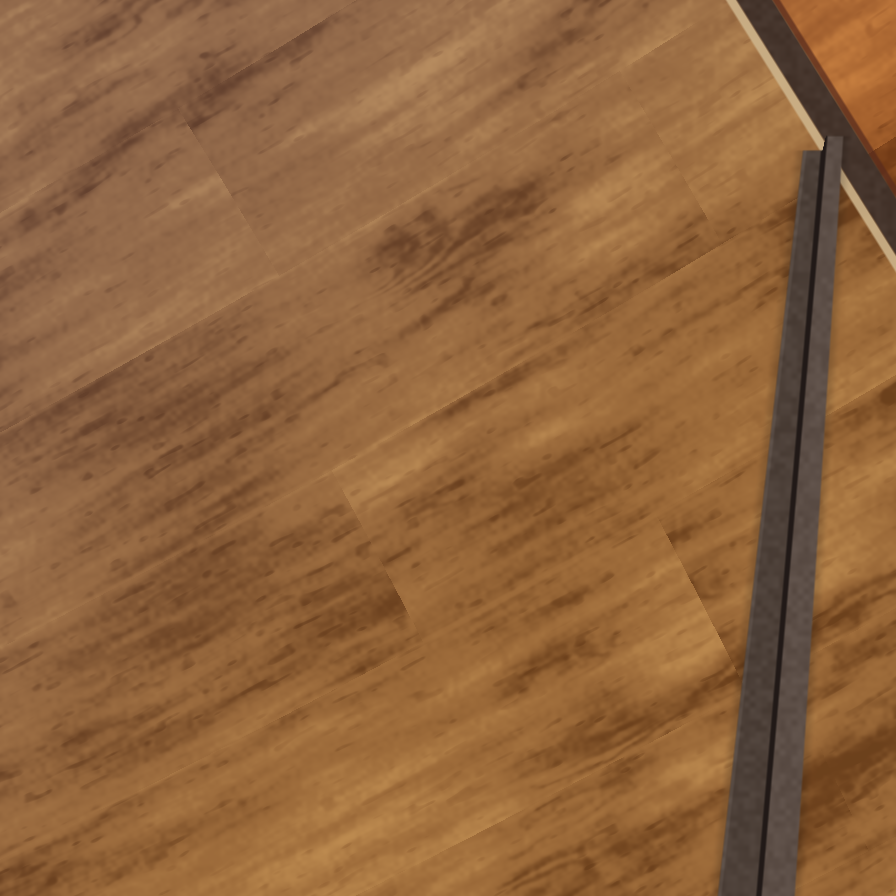
Write a WebGL 2 fragment shader that draws this texture.

```glsl
#version 300 es
precision highp float;
// Warm wooden floor with slanted grain, crossed by two dark metal trims.
// Grain is value noise stretched along the planks, with soft dark figure
// and wavy rings; the trims are antialiased bands laid over the wood.

uniform vec2 u_resolution;
out vec4 fragColor;

const float GRAIN_ANGLE = 0.49;
const float PLANK_WIDTH = 0.21;
const float PLANK_LENGTH = 0.95;

float hash(vec2 p) {
    return fract(sin(dot(p, vec2(127.1, 311.7))) * 43758.5453);
}

float noise(vec2 p) {
    vec2 i = floor(p), f = fract(p);
    f = f * f * (3.0 - 2.0 * f);
    return mix(mix(hash(i), hash(i + vec2(1.0, 0.0)), f.x),
               mix(hash(i + vec2(0.0, 1.0)), hash(i + vec2(1.0, 1.0)), f.x), f.y);
}

float fbm(vec2 p) {
    float sum = 0.0, amp = 0.53;
    for (int i = 0; i < 4; i++) {
        sum += amp * noise(p);
        p = p * 2.03 + vec2(17.3, 9.1);
        amp *= 0.5;
    }
    return sum;
}

// Coverage of the interval lo..hi with edges softened by soft.
float band(float x, float lo, float hi, float soft) {
    return smoothstep(lo - soft, lo + soft, x) * (1.0 - smoothstep(hi - soft, hi + soft, x));
}

// Grain space: x runs along the planks, y across them.
vec2 toGrain(vec2 p, float angle) {
    float c = cos(angle), s = sin(angle);
    return vec2(c * p.x + s * p.y, c * p.y - s * p.x);
}

// Lightness of the wood, centred on 0.5.
float woodTone(vec2 g, vec2 uv) {
    // Planks: a tone for each, a pale seam on some
    float rowPos = (g.y - 0.456) / PLANK_WIDTH;
    float row = floor(rowPos);
    float along = g.x / PLANK_LENGTH + hash(vec2(row, 4.0));
    vec2 plank = vec2(floor(along), row);
    float plankTone = hash(plank + 2.7) - 0.5;
    float seamDist = abs(fract(rowPos + 0.5) - 0.5) * PLANK_WIDTH;
    float seam = (1.0 - smoothstep(0.001, 0.005, seamDist)) * noise(vec2(g.x * 4.0, row * 7.0));

    // Grain from broad figure down to fine fibres
    vec2 w = g + 0.014 * vec2(0.0, fbm(g * vec2(7.0, 12.0)) - 0.5);
    w.x += plankTone * 0.3;
    float broad = fbm(w * vec2(3.2, 9.0) + 3.0);
    float streaks = fbm(w * vec2(5.0, 42.0) + 21.0);
    float fibres = noise(w * vec2(13.0, 125.0) + 40.0);
    float flecks = noise(w * vec2(48.0, 150.0) + 70.0);
    float speckle = noise(uv * 165.0) - 0.5;

    // Dark elongated figure with ragged wavy rings
    float figure = smoothstep(0.52, 0.74, fbm(w * vec2(2.9, 9.5) + 58.0));
    float rings = sin(46.0 * fbm(w * vec2(5.0, 15.0) + 90.0));

    float tone = 0.56 + 0.75 * (broad - 0.5) + 0.48 * (streaks - 0.5);
    tone += 0.17 * (fibres - 0.5) + 0.07 * plankTone + 0.14 * seam;
    tone -= 0.13 * smoothstep(0.74, 0.95, flecks);
    tone -= figure * (0.27 + 0.08 * rings);
    return tone + 0.12 * speckle;
}

vec3 woodColor(float tone, vec2 uv) {
    vec3 c = mix(vec3(0.41, 0.255, 0.145), vec3(0.60, 0.42, 0.26), smoothstep(0.05, 0.54, tone));
    c = mix(c, vec3(0.73, 0.55, 0.35), smoothstep(0.48, 0.98, tone));
    // Cool daylight at upper left, warmer light toward lower right
    float cool = smoothstep(-0.35, 0.75, uv.y - uv.x);
    return c + mix(vec3(0.015, -0.002, -0.035), vec3(-0.025, -0.005, 0.035), cool);
}

void main() {
    vec2 uv = gl_FragCoord.xy / u_resolution.y;
    float soft = max(0.0016, 0.8 / u_resolution.y);
    float speckle = noise(uv * 150.0 + 8.0) - 0.5;

    // Diagonal trim distance, positive to its upper right
    float d = dot(uv - vec2(0.822, 1.0), vec2(0.848, 0.53));
    float beyond = smoothstep(0.034 - soft, 0.034 + soft, d);

    // Floor, redder past the diagonal trim
    vec2 g = toGrain(uv, GRAIN_ANGLE + 0.07 * (uv.y - 0.5));
    vec3 color = woodColor(woodTone(g, uv), uv);
    color = mix(color, color * vec3(1.06, 0.91, 0.76), beyond);

    // Diagonal trim: cream lip, dark body, red-brown rim
    color = mix(color, vec3(0.35, 0.17, 0.11), 0.75 * band(d, 0.034, 0.041, soft));
    color = mix(color, vec3(0.80, 0.70, 0.54), 0.9 * band(d, -0.010, 0.0, soft));
    color = mix(color, vec3(0.27, 0.205, 0.17) + 0.04 * speckle, band(d, 0.0, 0.034, soft));

    // Tapered upright trim: two bars divided by a groove
    float t = (0.83 - uv.y) / 0.83;
    float left = mix(0.896, 0.801, t);
    float groove = mix(0.919, 0.847, t);
    float right = mix(0.940, 0.887, t);
    float shade = 1.0 - smoothstep(0.0, 0.012, abs(uv.x - 0.5 * (left + right)) - 0.5 * (right - left));
    float top = mix(0.832, 0.848, smoothstep(groove - soft, groove + soft, uv.x));
    float below = 1.0 - smoothstep(top - soft, top + soft, uv.y);
    color *= 1.0 - 0.15 * shade * below;
    vec3 metal = mix(vec3(0.30, 0.25, 0.22), vec3(0.36, 0.305, 0.275), smoothstep(groove - soft, groove + soft, uv.x));
    metal += 0.05 * speckle + 0.05 * band(uv.x, left, left + 0.004, soft);
    metal = mix(metal, vec3(0.13, 0.10, 0.09), band(uv.x, groove - 0.003, groove + 0.003, soft));
    color = mix(color, metal, band(uv.x, left, right, soft) * below);

    fragColor = vec4(clamp(color, 0.0, 1.0), 1.0);
}
```
